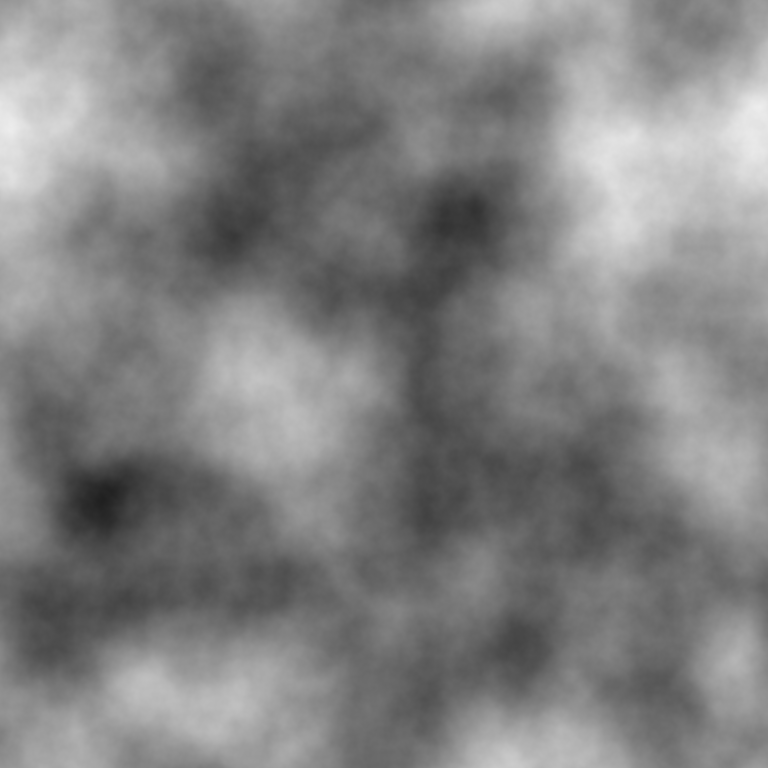
This texture is drawn by a WebGL 1 fragment shader. Its source:

```glsl
precision highp float;
// Soft grey cloud noise that tiles: layered sines for the billows, wrapped gradient noise for the grain.

uniform vec2 u_resolution;

const float TAU = 6.2831853;
const float MEAN_GREY = 0.507;
const float BILLOW_CONTRAST = 0.137;  // standard deviation of the billows
const float BILLOW_SOFTNESS = 2.6;    // squared frequency where the spectrum starts to fall
const float MAX_WAVE = 6.5;           // highest billow frequency, in waves per tile
const float GRAIN_CELLS = 12.0;       // cells per tile in the coarsest grain layer
const float GRAIN_CONTRAST = 0.115;
const float GRAIN_GAIN = 0.5;
const float SEED = 17.0;

float hash(vec2 p) {
  return fract(sin(dot(p, vec2(127.1, 311.7)) + SEED) * 43758.5453);
}

// Sum of sines with whole wave counts and random phases, scaled to unit variance.
float billows(vec2 uv) {
  float sum = 0.0;
  float power = 0.0;
  for (int y = 0; y <= 6; y++) {
    for (int x = -6; x <= 6; x++) {
      vec2 wave = vec2(float(x), float(y));
      bool mirrored = y == 0 && x <= 0;
      if (mirrored || length(wave) > MAX_WAVE) continue;
      float amplitude = 1.0 / (dot(wave, wave) + BILLOW_SOFTNESS);
      sum += amplitude * sin(TAU * (dot(wave, uv) + hash(wave)));
      power += 0.5 * amplitude * amplitude;
    }
  }
  return sum / sqrt(power);
}

// Slope contribution of one lattice corner, wrapped to the period.
float corner(vec2 cell, vec2 offset, float period) {
  float angle = TAU * hash(mod(cell, period) + period);
  return dot(vec2(cos(angle), sin(angle)), offset);
}

float gradientNoise(vec2 p, float period) {
  vec2 cell = floor(p);
  vec2 f = p - cell;
  vec2 blend = f * f * f * (f * (f * 6.0 - 15.0) + 10.0);
  vec2 right = vec2(1.0, 0.0);
  vec2 up = vec2(0.0, 1.0);
  float low = mix(corner(cell, f, period),
                  corner(cell + right, f - right, period), blend.x);
  float high = mix(corner(cell + up, f - up, period),
                   corner(cell + 1.0, f - 1.0, period), blend.x);
  return mix(low, high, blend.y);
}

// Octaves of fine mottling, each shifted so their lattices do not line up.
float grain(vec2 uv) {
  float sum = 0.0;
  float amplitude = 1.0;
  float period = GRAIN_CELLS;
  for (int octave = 0; octave < 5; octave++) {
    vec2 shift = float(octave) * vec2(0.37, 0.61);
    sum += amplitude * gradientNoise(uv * period + shift, period);
    amplitude *= GRAIN_GAIN;
    period *= 2.0;
  }
  return sum;
}

void main() {
  vec2 uv = gl_FragCoord.xy / u_resolution;
  float grey = MEAN_GREY + BILLOW_CONTRAST * billows(uv) + GRAIN_CONTRAST * grain(uv);
  gl_FragColor = vec4(vec3(clamp(grey, 0.0, 1.0)), 1.0);
}
```
